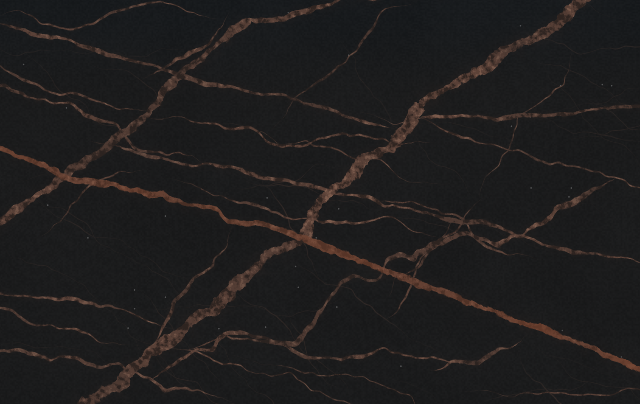
Give the GLSL for this texture, as a WebGL 1 fragment shader.

```glsl
precision highp float;
// Black marble crossed by rust-brown mineral veins. Each vein is a noisy,
// tapered line; broad trunks are laid first, then hashed families of thin
// veins and hairlines, all filled with mottled mineral colour.
uniform vec2 u_resolution;

const vec3 STONE = vec3(0.104, 0.106, 0.109);
const vec3 HALO = vec3(0.160, 0.132, 0.125);
const vec3 UMBER = vec3(0.190, 0.145, 0.128);
const vec3 BROWN = vec3(0.365, 0.262, 0.222);
const vec3 TAN = vec3(0.520, 0.385, 0.320);
const vec3 RUST = vec3(0.460, 0.255, 0.175);

float hash(vec2 p) {
  return fract(sin(dot(p, vec2(127.1, 311.7))) * 43758.547);
}

float noise(vec2 p) {
  vec2 i = floor(p), f = fract(p);
  f = f * f * (3.0 - 2.0 * f);
  return mix(mix(hash(i), hash(i + vec2(1.0, 0.0)), f.x),
             mix(hash(i + vec2(0.0, 1.0)), hash(i + 1.0), f.x), f.y);
}

float fbm(vec2 p) {
  float sum = 0.0, amp = 0.5;
  for (int i = 0; i < 4; i++) {
    sum += amp * noise(p);
    p = mat2(1.6, 1.2, -1.2, 1.6) * p + 7.3;
    amp *= 0.5;
  }
  return sum / 0.9375;
}

// Vein from a to b: x is coverage, y is the dim stain around it.
vec2 vein(vec2 p, vec2 a, vec2 b, float halfWidth, float wobble,
          float taper, float rough, float seed) {
  float len = length(b - a);
  vec2 dir = (b - a) / len;
  float along = dot(p - a, dir);
  float side = dot(p - a, vec2(-dir.y, dir.x));
  float u = along / len;
  if (abs(side) > 0.12 || u < -0.02 || u > 1.02) return vec2(0.0);

  // Meander fades at the ends so that joined veins meet.
  float bend = (noise(vec2(along * 5.0, seed)) - 0.5) * 1.6
             + (noise(vec2(along * 16.0, seed + 3.0)) - 0.5) * 0.8
             + (noise(vec2(along * 48.0, seed + 7.0)) - 0.5) * 0.25;
  side += wobble * bend * clamp(7.0 * u * (1.0 - u), 0.0, 1.0);
  float d = abs(side + (rough - 0.5) * halfWidth * 1.3);

  float ends = smoothstep(-0.01, taper, u) * smoothstep(-0.01, taper, 1.0 - u);
  float w = halfWidth * ends * (0.5 + 0.9 * noise(vec2(along * 14.0, seed + 11.0)));
  float soft = max(1.0 / u_resolution.y, 0.0018);
  float cover = clamp((w - d) / soft + 0.5, 0.0, 1.0) * min(1.0, 2.0 * w / soft);
  float stain = ends * exp(-d / (halfWidth * 1.2 + 0.001));
  return vec2(cover, stain * min(1.0, halfWidth / 0.004));
}

// Scattered vein i of a family; angle and size ranges are (low, high).
vec2 strayVein(vec2 p, float i, float seed, vec2 angles, vec2 lengths,
               vec2 widths, float aspect, float rough) {
  vec2 key = vec2(i, seed);
  vec2 mid = vec2(hash(key) * aspect, fract(i * 0.618 + hash(key + 0.5) * 0.2));
  float angle = mix(angles.x, angles.y, hash(key + 1.3));
  float len = mix(lengths.x, lengths.y, hash(key + 2.7));
  float w = mix(widths.x, widths.y, pow(hash(key + 4.1), 2.0));
  vec2 reach = 0.5 * len * vec2(cos(angle), sin(angle));
  return vein(p, mid - reach, mid + reach, w, 0.035, 0.35, rough, seed + i * 5.0);
}

void main() {
  vec2 p = gl_FragCoord.xy / u_resolution.y;
  float aspect = u_resolution.x / u_resolution.y;
  float rough = fbm(p * 65.0);

  // Rising trunks with their joints.
  vec2 j1 = vec2(0.75, 0.41), j2 = vec2(1.04, 0.74), j3 = vec2(0.62, 0.95);
  vec2 v = vein(p, vec2(0.19, -0.02), j1, 0.0125, 0.035, 0.01, rough, 1.0);
  v = max(v, vein(p, j1, j2, 0.0125, 0.03, 0.01, rough, 2.0));
  v = max(v, vein(p, j2, vec2(1.47, 1.02), 0.0120, 0.025, 0.01, rough, 3.0));
  v = max(v, vein(p, vec2(-0.02, 0.43), j3, 0.0085, 0.03, 0.01, rough, 4.0));
  v = max(v, vein(p, j3, vec2(1.10, 1.02), 0.0060, 0.025, 0.02, rough, 5.0));

  // Long falling veins; the rusty one crosses the middle trunk.
  vec2 rust = vein(p, vec2(-0.02, 0.635), j1, 0.0065, 0.03, 0.01, rough, 6.0);
  rust = max(rust, vein(p, j1, vec2(1.62, 0.07), 0.0085, 0.012, 0.01, rough, 7.0));
  v = max(v, vein(p, vec2(-0.03, 0.95), vec2(0.98, 0.68), 0.0045, 0.015, 0.1, rough, 8.0));
  v = max(v, vein(p, vec2(0.22, 0.65), vec2(1.62, 0.34), 0.0042, 0.025, 0.1, rough, 9.0));
  v = max(v, vein(p, j2 - vec2(0.0, 0.03), vec2(1.62, 0.74), 0.0045, 0.015, 0.05, rough, 10.0));
  v = max(v, vein(p, vec2(0.36, 0.05), vec2(1.53, 0.56), 0.0055, 0.06, 0.1, rough, 11.0));

  // Thin falling veins, rising branches and faint hairlines.
  for (int i = 0; i < 15; i++)
    v = max(v, strayVein(p, float(i), 21.0, vec2(-0.38, 0.0), vec2(0.4, 1.0),
                         vec2(0.0016, 0.0040), aspect, rough));
  for (int i = 0; i < 8; i++)
    v = max(v, strayVein(p, float(i), 43.0, vec2(0.25, 1.05), vec2(0.25, 0.55),
                         vec2(0.0018, 0.0045), aspect, rough));
  float hair = 0.0;
  for (int i = 0; i < 38; i++)
    hair = max(hair, strayVein(p, float(i), 67.0, vec2(-1.0, 0.35), vec2(0.2, 0.7),
                               vec2(0.0007, 0.0012), aspect, rough).x);

  // Dark stone with cloudy tone, fine grain and rare pale flecks.
  vec3 color = STONE + 0.016 * (fbm(p * 9.0) - 0.5) + 0.022 * (noise(p * 260.0) - 0.5);
  color += vec3(-0.012, -0.003, 0.004) * smoothstep(0.75, 1.0, p.y);
  vec2 cell = floor(p * 40.0);
  vec2 spot = 0.25 + 0.5 * vec2(hash(cell + 9.0), hash(cell + 17.0));
  float fleck = 1.0 - smoothstep(0.03, 0.12, length(fract(p * 40.0) - spot));
  color += 0.22 * fleck * step(0.988, hash(cell));

  // Mottled mineral fill: dark cracks, brown body, tan crystals.
  float mottle = fbm(p * 95.0 + 31.0);
  vec3 mineral = mix(UMBER, BROWN, smoothstep(0.28, 0.56, mottle));
  mineral = mix(mineral, TAN, 0.8 * smoothstep(0.58, 0.78, mottle));
  vec3 rusty = mix(mineral, RUST, 0.35 + 0.4 * noise(p * 9.0));
  color = mix(color, HALO, 0.75 * max(v.y, rust.y) * smoothstep(0.2, 0.7, rough));
  color = mix(color, BROWN, 0.38 * hair * noise(p * 7.0 + 5.0));
  color = mix(color, mineral, v.x * (0.65 + 0.35 * noise(p * 11.0)));
  color = mix(color, rusty, 0.95 * rust.x);
  gl_FragColor = vec4(color, 1.0);
}
```
